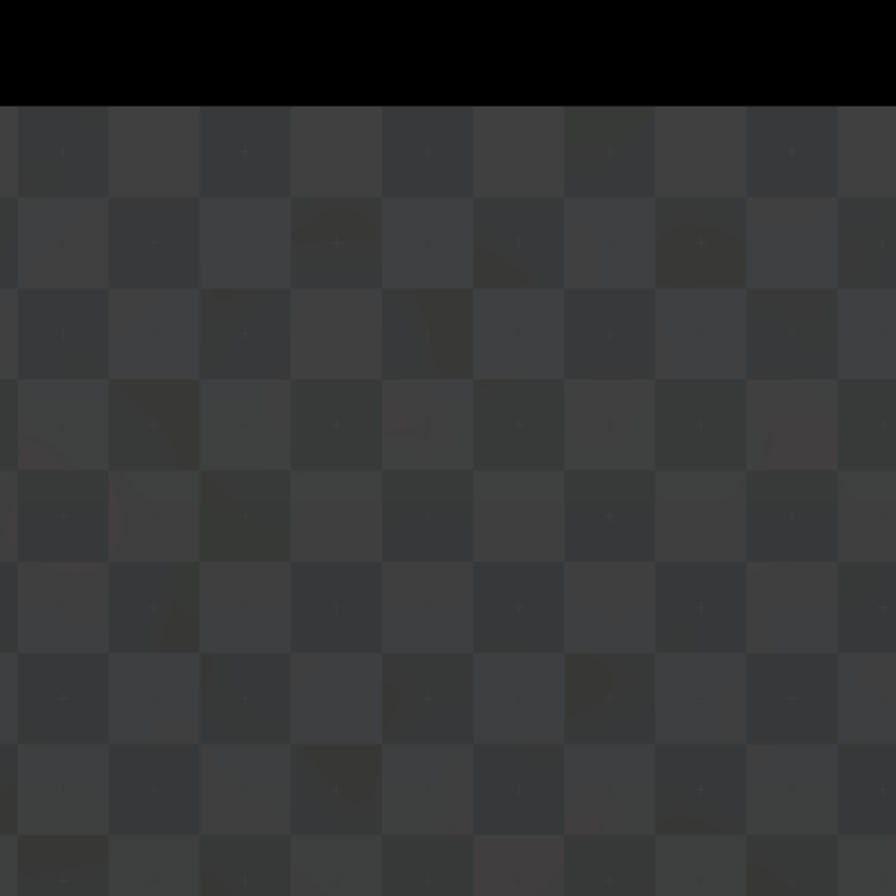
A Shadertoy shader for this pattern:

```glsl
// Charcoal checkerboard below a black band, with a faint plus sign in each square.
// Triangle waves give the soft checks, box distances the plus signs, and
// gradient noise a slight warm or green drift in the greys.

const float CELL = 0.1017;                 // side of one square
const vec2 GRID_ORIGIN = vec2(0.0195, 0.8815); // upper left corner of the first dark square
const float EDGE_SOFTNESS = 0.0016;
const vec3 DARK_GREY = vec3(0.222, 0.226, 0.229);
const vec3 LIGHT_GREY = vec3(0.251, 0.254, 0.257);
const float LOWER_SHADE = 0.035;           // darkening toward the bottom
const float ARM_LENGTH = 0.0085;
const float ARM_HALF_WIDTH = 0.0008;
const float MARK_ON_DARK = 0.024;
const float MARK_ON_LIGHT = -0.009;
const float TINT_SCALE = 6.0;
const vec3 WARM_TINT = vec3(0.008, -0.001, -0.002);
const vec3 GREEN_TINT = vec3(0.000, 0.001, -0.012);

float hash(vec2 p) {
    vec3 q = fract(vec3(p.xyx) * 0.1031);
    q += dot(q, q.yzx + 33.33);
    return fract((q.x + q.y) * q.z);
}

vec2 gradient(vec2 corner) {
    float angle = 6.2832 * hash(corner + 17.0);
    return vec2(cos(angle), sin(angle));
}

float gradientNoise(vec2 p) {
    vec2 i = floor(p), f = fract(p);
    vec2 u = f * f * f * (f * (f * 6.0 - 15.0) + 10.0);
    vec2 e = vec2(1.0, 0.0);
    float low = mix(dot(gradient(i), f), dot(gradient(i + e), f - e), u.x);
    float high = mix(dot(gradient(i + e.yx), f - e.yx),
                     dot(gradient(i + e.xx), f - e.xx), u.x);
    return mix(low, high, u.y);
}

// Triangle wave, positive on even cells and negative on odd ones
vec2 cellWave(vec2 g) {
    return 0.5 - abs(mod(g + 0.5, 2.0) - 1.0);
}

// Coverage of a bar that fades toward its ends
float arm(float along, float across, float soft) {
    float body = 1.0 - smoothstep(ARM_HALF_WIDTH - soft, ARM_HALF_WIDTH + soft, abs(across));
    return body * (1.0 - smoothstep(0.3 * ARM_LENGTH, ARM_LENGTH, abs(along)));
}

void mainImage(out vec4 fragColor, in vec2 fragCoord) {
    vec2 p = fragCoord / iResolution.y;
    float soft = max(EDGE_SOFTNESS, 0.75 / iResolution.y);

    // Checks, with rows counted downward from the band
    vec2 grid = vec2(p.x - GRID_ORIGIN.x, GRID_ORIGIN.y - p.y) / CELL;
    vec2 side = clamp(cellWave(grid) * CELL / soft, -1.0, 1.0);
    float darkness = 0.5 + 0.5 * side.x * side.y;
    vec3 color = mix(LIGHT_GREY, DARK_GREY, darkness);
    color *= 1.0 - LOWER_SHADE * (1.0 - p.y);

    // Uneven tint, shifted in each square
    vec2 cellId = floor(grid);
    float drift = gradientNoise(p * TINT_SCALE + 0.35 * hash(cellId));
    color += GREEN_TINT * smoothstep(0.08, 0.4, drift) * darkness;
    color += WARM_TINT * smoothstep(0.08, 0.4, -drift) * (1.0 - darkness);

    // Plus signs, some with weak horizontal arms
    vec2 local = (fract(grid) - 0.5) * CELL;
    float upright = arm(local.y, local.x, soft) * mix(0.6, 1.0, hash(cellId + 5.0));
    float level = arm(local.x, local.y, soft) * mix(0.2, 1.0, hash(cellId + 9.0));
    color += max(upright, level) * mix(MARK_ON_LIGHT, MARK_ON_DARK, darkness);

    // Black band above the checks
    color *= 1.0 - smoothstep(-soft, soft, p.y - GRID_ORIGIN.y);
    fragColor = vec4(color, 1.0);
}
```
